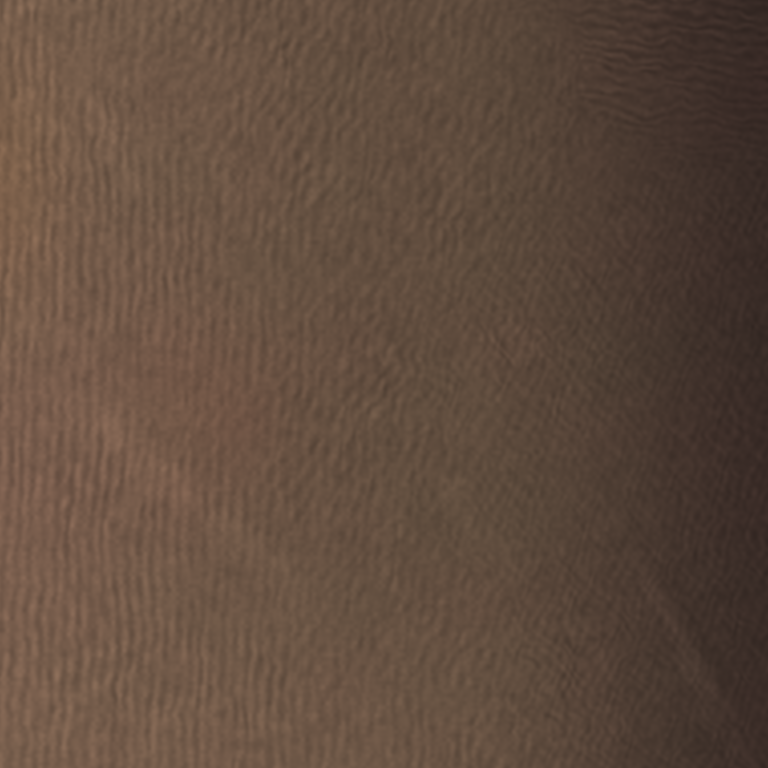
This texture is drawn by a WebGL 2 fragment shader. Its source:

```glsl
#version 300 es
precision highp float;
// Soft brown hide under side light, darkening toward the right edge.
// Beaded upright ribs turn into slanted pits, then into fine grain and
// sideways wrinkles; faint creases and warm blotches lie on top.
uniform vec2 u_resolution;
out vec4 fragColor;

float hash(vec2 cell) {
  uvec2 q = uvec2(ivec2(cell) + 4096) * uvec2(1597334677u, 3812015801u);
  uint n = (q.x ^ q.y) * 1597334677u;
  n = (n ^ (n >> 15)) * 2246822519u;
  return float((n ^ (n >> 13)) >> 8) / 16777216.0;
}

float noise(vec2 p) {
  vec2 i = floor(p), f = fract(p);
  f = f * f * (3.0 - 2.0 * f);
  return mix(mix(hash(i), hash(i + vec2(1, 0)), f.x),
             mix(hash(i + vec2(0, 1)), hash(i + vec2(1, 1)), f.x), f.y);
}

float signedNoise(vec2 p) { return 2.0 * noise(p) - 1.0; }

float fbm(vec2 p) {
  float sum = 0.0, gain = 0.5;
  for (int i = 0; i < 4; i++) {
    sum += gain * signedNoise(p);
    p = mat2(1.6, 1.2, -1.2, 1.6) * p + 7.3;
    gain *= 0.5;
  }
  return sum;
}

vec2 rotate(vec2 p, float angle) {
  float c = cos(angle), s = sin(angle);
  return vec2(c * p.x + s * p.y, c * p.y - s * p.x);
}

// Ridges across x, cut along y into short uneven strokes with rough flanks.
float ridges(vec2 p, float count, float waviness) {
  float bend = waviness * (signedNoise(p * vec2(30, 26)) + 0.7 * signedNoise(p * vec2(70, 62)));
  float wave = sin(6.2832 * (p.x * count + bend));
  float strokes = 0.25 + 1.15 * noise(p * vec2(count, count * 0.8) + 31.0);
  return wave * strokes + 0.75 * signedNoise(p * vec2(count * 1.9, count * 1.15) + 57.0);
}

// Soft streak between two points, fading at its ends.
float crease(vec2 p, vec2 a, vec2 b, float width) {
  vec2 along = b - a;
  float t = dot(p - a, along) / dot(along, along);
  float d = length(p - a - along * t) + 0.010 * signedNoise(p * 18.0);
  return exp(-d * d / (width * width)) * smoothstep(-0.1, 0.3, t) * smoothstep(1.1, 0.6, t);
}

float blotch(vec2 p, vec2 center, vec2 size) {
  vec2 d = (p - center) / size;
  return exp(-dot(d, d));
}

void main() {
  vec2 p = gl_FragCoord.xy / u_resolution;
  vec2 warped = p + 0.010 * vec2(fbm(p * 6.0), fbm(p * 6.0 + 19.0));

  // Light falling off from left to right
  float x = p.x + 0.05 * fbm(p * 2.5 + 3.0) + 0.05 * (p.y - 0.5);
  vec3 color = mix(vec3(0.474, 0.372, 0.302), vec3(0.372, 0.297, 0.240), smoothstep(-0.1, 0.65, x));
  color = mix(color, vec3(0.215, 0.162, 0.145), smoothstep(0.57, 1.06, x));
  color *= 1.0 + 0.10 * blotch(p, vec2(0.52, 0.0), vec2(0.3, 0.22));

  // Warm and reddish tints
  color += vec3(0.024, 0.009, -0.006) * blotch(p, vec2(0.0, 0.77), vec2(0.08, 0.16));
  color += vec3(0.013, -0.004, -0.002) * blotch(p, vec2(0.27, 0.47), vec2(0.12, 0.12));
  color += vec3(0.006, -0.004, 0.002) * blotch(p, vec2(0.02, 0.42), vec2(0.16, 0.2));
  color += vec3(0.005, -0.002, 0.001) * fbm(p * 9.0 + 40.0);

  // Four kinds of grain, each with its own zone
  float ribs = ridges(rotate(warped, -0.04), 62.0, 0.20);
  float beads = 0.65 * ridges(rotate(warped, -0.12), 61.0, 0.30)
              + 0.60 * ridges(rotate(warped, -0.62), 54.0, 0.25);
  float fine = 0.55 * ridges(rotate(warped, -0.35), 74.0, 0.40)
             + 0.45 * ridges(rotate(warped, 0.70), 66.0, 0.40)
             + 0.45 * signedNoise(rotate(p, -0.5) * vec2(130, 90));
  float wrinkles = ridges(rotate(warped, 1.45), 72.0, 0.50);
  float patches = 0.3 * fbm(p * 5.0 + 11.0);
  float grain = mix(ribs, beads, smoothstep(0.10, 0.50, p.x + 0.3 * (p.y - 0.5) + patches));
  grain = mix(grain, fine, smoothstep(0.5, 0.82, p.x + patches));
  grain = mix(grain, wrinkles, smoothstep(0.64, 0.84, p.x + patches) * smoothstep(0.70, 0.90, p.y));
  float strength = 0.066 * (0.75 + 0.6 * noise(p * 8.0 + 23.0));
  color *= 1.0 + strength * grain;
  color *= 1.0 + 0.035 * signedNoise(p * 190.0) + 0.025 * signedNoise(p * 115.0 + 9.0)
               + 0.030 * fbm(p * 30.0);

  // Pale creases running down to the right
  float pale = 0.070 * crease(p, vec2(0.06, 0.51), vec2(0.42, 0.22), 0.024)
             + 0.050 * crease(p, vec2(0.08, 0.94), vec2(0.20, 0.72), 0.010)
             + 0.050 * crease(p, vec2(0.56, 0.40), vec2(0.67, 0.24), 0.016)
             + 0.130 * crease(p, vec2(0.82, 0.28), vec2(0.97, 0.02), 0.014)
             - 0.060 * crease(p, vec2(0.84, 0.29), vec2(0.99, 0.03), 0.014);
  color *= 1.0 + pale;

  fragColor = vec4(color, 1.0);
}
```
